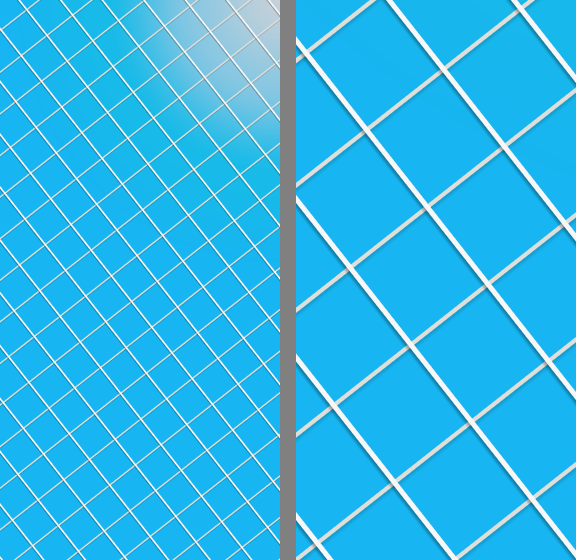
Left, the full canvas; right, a detail of the centre.
Give the GLSL for this pattern, as a WebGL 2 fragment shader.

```glsl
#version 300 es
precision highp float;
// Tilted square blue tiles with raised pale grout lines and a soft glow in the top right corner.

uniform vec2 u_resolution;
out vec4 fragColor;

// Lengths are fractions of the canvas height.
const float TILE = 0.05837;
const float TILT = 0.6667;
const vec2 GRID_ORIGIN = vec2(0.2087, 0.5893);
const float STEEP_HALF_WIDTH = 0.0015;
const float SHALLOW_HALF_WIDTH = 0.00125;
const float GLOW_RADIUS = 0.31;

const vec3 BLUE = vec3(0.09, 0.71, 0.945);
const vec3 TEAL = vec3(0.09, 0.73, 0.91);
const vec3 HAZE = vec3(0.50, 0.775, 0.89);
const vec3 GLOW = vec3(0.79, 0.82, 0.85);
const vec3 WHITE_GROUT = vec3(0.97);
const vec3 GREY_GROUT = vec3(0.88, 0.87, 0.85);

// Signed distance to the nearest line of a repeating set.
float nearestLine(float x, float period) {
    return (fract(x / period + 0.5) - 0.5) * period;
}

// Antialiased coverage of a line.
float stripe(float d, float halfWidth, float pixel) {
    return clamp((halfWidth - abs(d)) / pixel + 0.5, 0.0, 1.0);
}

// Soft shadow on the negative side of a line.
float castShadow(float d, float halfWidth, float reach) {
    float away = -d - halfWidth;
    return step(d, 0.0) * (1.0 - smoothstep(0.0, reach, away));
}

// Tile colour by distance from the centre of the glow.
vec3 tileColor(float r) {
    vec3 c = mix(TEAL, BLUE, smoothstep(1.0, 1.6, r));
    c = mix(HAZE, c, smoothstep(0.5, 1.03, r));
    return mix(GLOW, c, smoothstep(-0.1, 0.68, r));
}

// Lays one set of shaded grout lines over a colour.
vec3 addGrout(vec3 base, vec3 grout, float d, float halfWidth, float shade, float pixel) {
    vec3 c = base * (1.0 - shade * castShadow(d, halfWidth, 0.0032));
    return mix(c, grout, stripe(d, halfWidth, pixel));
}

void main() {
    float pixel = 1.0 / u_resolution.y;
    vec2 p = gl_FragCoord.xy * pixel;

    // Background with the corner glow.
    vec2 corner = vec2(u_resolution.x * pixel, 1.0);
    vec3 color = tileColor(distance(p, corner) / GLOW_RADIUS);

    // Grid axes: x runs across the steep lines, y across the shallow ones.
    vec2 axis = vec2(cos(TILT), sin(TILT));
    vec2 q = p - GRID_ORIGIN;
    float steep = nearestLine(dot(q, axis), TILE);
    float shallow = nearestLine(dot(q, vec2(-axis.y, axis.x)), TILE);

    // Grey lines lie beneath the white ones.
    color = addGrout(color, GREY_GROUT, shallow, SHALLOW_HALF_WIDTH, 0.14, pixel);
    color = addGrout(color, WHITE_GROUT, steep, STEEP_HALF_WIDTH, 0.32, pixel);

    fragColor = vec4(color, 1.0);
}
```
